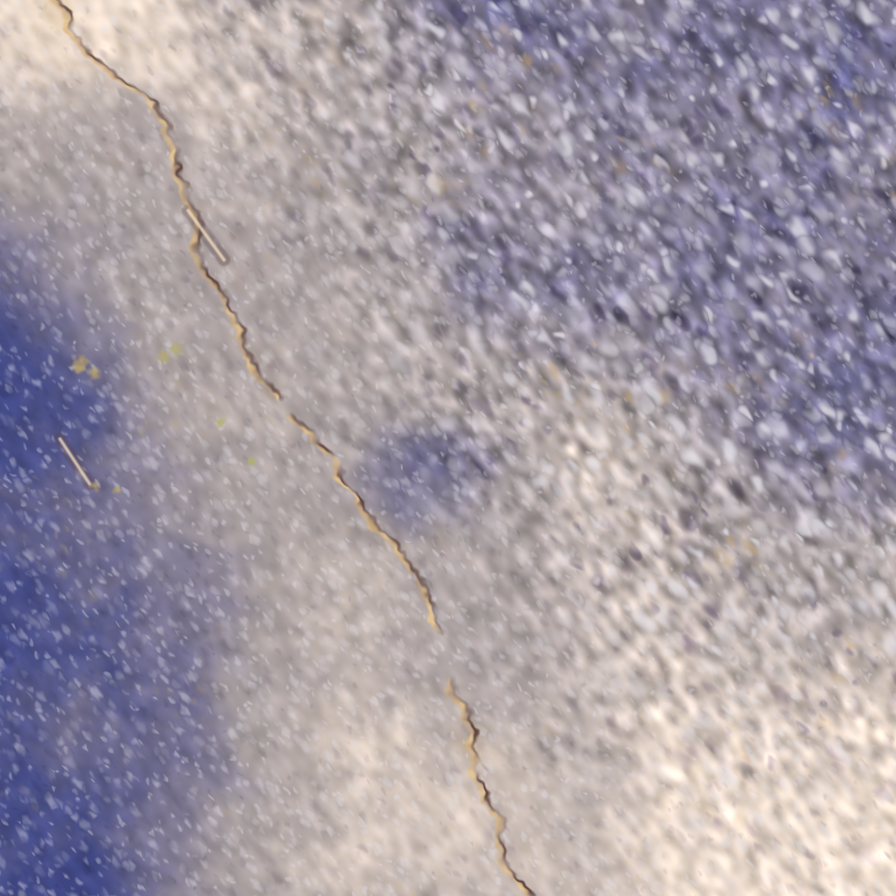
Write a three.js fragment shader that draws this texture.

```glsl
// Weathered stone: blue shadows, cream patches, slanted mineral grains and a thin ochre crack.
varying vec2 vUv;

vec2 hash2(vec2 p) {
  p = vec2(dot(p, vec2(127.1, 311.7)), dot(p, vec2(269.5, 183.3)));
  return fract(sin(p) * 43758.55);
}

float gradientNoise(vec2 p) {
  vec2 i = floor(p), f = fract(p);
  vec2 u = f * f * f * (f * (f * 6.0 - 15.0) + 10.0);
  vec2 e = vec2(0.0, 1.0);
  float a = dot(hash2(i) * 2.0 - 1.0, f);
  float b = dot(hash2(i + e.yx) * 2.0 - 1.0, f - e.yx);
  float c = dot(hash2(i + e) * 2.0 - 1.0, f - e);
  float d = dot(hash2(i + 1.0) * 2.0 - 1.0, f - 1.0);
  return mix(mix(a, b, u.x), mix(c, d, u.x), u.y);
}

float fbm(vec2 p) {
  float sum = 0.0, amp = 1.0;
  for (int i = 0; i < 4; i++) {
    sum += amp * gradientNoise(p);
    p = p * 2.03 + 17.3;
    amp *= 0.5;
  }
  return sum;
}

float blob(vec2 p, vec2 center, vec2 radius) {
  vec2 d = (p - center) / radius;
  return exp(-dot(d, d));
}

float segment(vec2 p, vec2 a, vec2 b) {
  vec2 ab = b - a;
  return length(p - a - ab * clamp(dot(p - a, ab) / dot(ab, ab), 0.0, 1.0));
}

// Scattered ragged grains: x = pale, y = dark, z = ochre coverage
vec3 grains(vec2 p) {
  vec3 cover = vec3(0.0);
  p += 0.55 * vec2(gradientNoise(p * 1.3 + 5.0), gradientNoise(p * 1.3 + 60.0));
  for (int j = -1; j <= 1; j++) {
    for (int i = -1; i <= 1; i++) {
      vec2 cell = floor(p) + vec2(float(i), float(j));
      vec2 kind = hash2(cell + 31.7);
      float radius = mix(0.35, 0.85, kind.y * kind.y);
      float body = 1.0 - smoothstep(radius * 0.15, radius, length(p - cell - hash2(cell)));
      vec3 pick = kind.x < 0.58 ? vec3(1, 0, 0) : kind.x < 0.78 ? vec3(0, 1, 0) : vec3(0, 0, 1);
      cover = max(cover, body * pick * mix(0.3, 1.0, fract(kind.x * 37.0)));
    }
  }
  return cover;
}

// Broad light and shadow, 0 = blue shade, 1 = cream
float stoneTone(vec2 p) {
  p += 0.05 * vec2(fbm(p * 5.0), fbm(p * 5.0 + 40.0));
  float edge = 0.29 - 0.75 * (p.y - 0.2) * (p.y - 0.2);
  float t = 0.64 - 0.58 * (1.0 - smoothstep(-0.2, 0.08, p.x - edge));
  t += 0.18 * blob(p, vec2(0.14, 0.44), vec2(0.12, 0.08));
  t += 0.1 * blob(p, vec2(0.08, 0.2), vec2(0.1, 0.06));
  t -= 0.35 * blob(p, vec2(0.87, 0.95), vec2(0.38, 0.27));
  t -= 0.3 * blob(p, vec2(0.53, 1.0), vec2(0.11, 0.06));
  t -= 0.2 * blob(p, vec2(0.62, 0.7), vec2(0.16, 0.1));
  t -= 0.42 * blob(p, vec2(1.0, 0.57), vec2(0.25, 0.14));
  t -= 0.4 * blob(p, vec2(0.48, 0.46), vec2(0.075, 0.055));
  t += 0.42 * blob(p, vec2(1.0, 0.03), vec2(0.42, 0.25));
  t += 0.4 * blob(p, vec2(0.05, 1.0), vec2(0.28, 0.13));
  t += 0.16 * blob(p, vec2(0.67, 0.48), vec2(0.1, 0.15));
  t += 0.13 * blob(p, vec2(0.38, 0.15), vec2(0.15, 0.2));
  return t + 0.18 * fbm(p * 6.0 + 9.0) + 0.09 * fbm(p * 21.0);
}

vec3 stoneColor(float t) {
  vec3 c = mix(vec3(0.25, 0.28, 0.52), vec3(0.47, 0.45, 0.56), smoothstep(-0.02, 0.34, t));
  c = mix(c, vec3(0.67, 0.63, 0.63), smoothstep(0.25, 0.62, t));
  return mix(c, vec3(0.94, 0.87, 0.81), smoothstep(0.6, 1.05, t));
}

void main() {
  vec2 uv = vUv;
  vec3 ochre = vec3(0.78, 0.65, 0.43);
  vec3 color = stoneColor(stoneTone(uv));

  // Grains slant down to the right and coarsen toward the right side
  vec2 slanted = vec2(dot(uv, vec2(0.79, 0.61)), 0.58 * dot(uv, vec2(0.61, -0.79)));
  float rough = smoothstep(-0.12, 0.25, uv.x - 0.7 + 0.5 * uv.y + 0.08 * fbm(uv * 6.0));
  rough = max(rough, 0.9 * blob(uv, vec2(0.53, 0.5), vec2(0.07, 0.09)));
  float calm = 1.0 - 0.45 * blob(uv, vec2(0.95, 0.05), vec2(0.35, 0.25));
  float clusters = smoothstep(0.0, 0.4, fbm(uv * 8.0 + 21.0));
  vec3 fine = grains(slanted * 118.0) * vec3(0.42, 0.2, 0.35);
  vec3 coarse = grains(slanted * 62.0 + 50.0) * rough * calm * vec3(0.8, 0.7, 0.75);
  vec3 cover = max(fine, coarse);
  color *= 1.0 + gradientNoise(slanted * 75.0) * mix(0.18, 0.6, rough) * calm;
  color *= 1.0 + gradientNoise(slanted * 38.0 + 7.0) * mix(0.12, 0.35, rough) * calm;
  color = mix(color, color * vec3(0.52, 0.48, 0.62), cover.y);
  color = mix(color, ochre, cover.z * (0.1 + 0.6 * clusters));
  color = mix(color, vec3(0.9, 0.89, 0.92), cover.x);

  // Broken ochre crack with a pale flank and a dark flank
  float y = uv.y;
  float path = 0.06 + 0.53 * (1.0 - y) + 0.05 * exp(-pow((y - 0.83) / 0.09, 2.0));
  path += 0.06 * exp(-pow((y - 0.35) / 0.18, 2.0));
  path += 0.03 * gradientNoise(vec2(y * 13.0, 3.0)) + 0.014 * gradientNoise(vec2(y * 42.0, 8.0));
  path += 0.006 * gradientNoise(uv * 110.0);
  float side = (uv.x - path) * 0.86;
  float present = smoothstep(0.02, 0.035, abs(y - 0.268)) * smoothstep(0.003, 0.012, abs(y - 0.545));
  float width = 0.0052 + 0.005 * gradientNoise(vec2(y * 30.0, 1.0));
  float patchy = clamp(0.6 + 1.3 * gradientNoise(uv * 40.0), 0.0, 1.0);
  float glint = clamp(0.7 + 1.2 * gradientNoise(uv * 55.0 + 30.0), 0.0, 1.0);
  color = mix(color, ochre, 0.4 * present * clusters * exp(-abs(side) * 55.0));
  color = mix(color, vec3(0.36, 0.26, 0.24), present * patchy * (1.0 - smoothstep(0.0, width, abs(side - 0.0025))));
  vec3 vein = mix(vec3(0.66, 0.5, 0.32), vec3(0.9, 0.77, 0.56), glint);
  color = mix(color, vein, present * glint * (1.0 - smoothstep(0.0, width, abs(side + 0.0015))));

  // Straw slivers and a handful of yellow-green crumbs
  float straw = min(segment(uv, vec2(0.067, 0.51), vec2(0.1, 0.46)), segment(uv, vec2(0.21, 0.765), vec2(0.25, 0.71)));
  color = mix(color, vec3(0.35, 0.27, 0.28), 0.35 * (1.0 - smoothstep(0.001, 0.005, abs(straw - 0.004))));
  color = mix(color, vec3(0.9, 0.82, 0.71), 0.85 * (1.0 - smoothstep(0.0, 0.0035, straw)));
  for (int i = 0; i < 9; i++) {
    vec2 seed = hash2(vec2(float(i), 7.0));
    vec2 offset = uv - vec2(0.03, 0.43) - seed * vec2(0.26, 0.19);
    float crumb = length(offset) + 0.006 * gradientNoise(uv * 130.0);
    color = mix(color, mix(ochre, vec3(0.68, 0.7, 0.42), seed.x), 0.75 * (1.0 - smoothstep(0.001, 0.006 + 0.005 * seed.y, crumb)));
  }

  gl_FragColor = vec4(clamp(color, 0.0, 1.0), 1.0);
}
```
